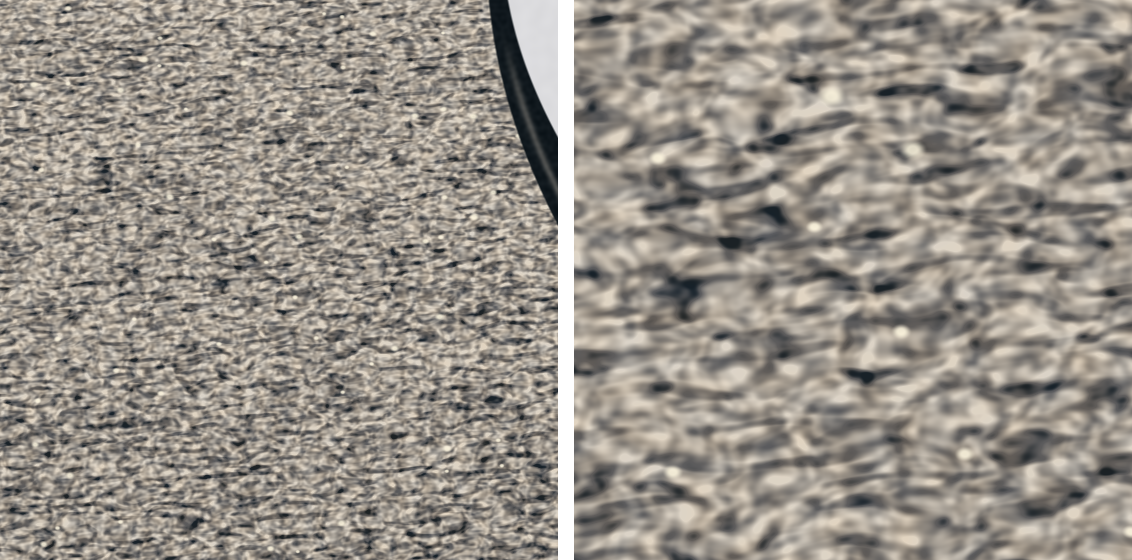
Left: the whole. Right: its middle third, enlarged.
Reproduce this texture procedurally as a WebGL 2 fragment shader.

```glsl
#version 300 es
precision highp float;
// Sunlit gritty ground with dark wavy streaks, glints and a curved dark rim at the upper right.

uniform vec2 u_resolution;
out vec4 fragColor;

// Ground palette, dark to light
const vec3 INK   = vec3(0.10, 0.13, 0.15);
const vec3 SLATE = vec3(0.37, 0.36, 0.355);
const vec3 SAND  = vec3(0.62, 0.59, 0.55);
const vec3 CREAM = vec3(0.87, 0.83, 0.77);
const vec3 GLINT = vec3(1.00, 0.97, 0.88);

// Rim and panel palette
const vec3 RIM_DARK  = vec3(0.06, 0.09, 0.11);
const vec3 RIM_SHEEN = vec3(0.36, 0.36, 0.35);
const vec3 PANEL     = vec3(0.86, 0.86, 0.87);

// Feature densities in cells per canvas height
const vec2 MOTTLE_FREQ = vec2(62.0, 92.0);
const vec2 FINE_FREQ   = vec2(112.0, 145.0);
const vec2 LONG_FREQ   = vec2(19.0, 84.0);
const vec2 SHORT_FREQ  = vec2(39.0, 76.0);
const vec2 PATCH_FREQ  = vec2(6.0, 11.0);
const float GLINT_FREQ = 22.0;

const float BASE_TONE    = 0.675;
const float MOTTLE_DEPTH = 0.30;
const float FINE_DEPTH   = 0.20;
const float LONG_DEPTH   = 0.27;
const float SHORT_DEPTH  = 0.22;
const float SLOPE        = 0.07;   // rise of the streaks to the right
const float GLINT_SHARE  = 0.10;
const float EDGE_SOFT    = 0.0025;

// Integer hash giving two values in 0..1
vec2 hash2(vec2 cell) {
    uvec2 v = uvec2(ivec2(cell) + 4096);
    v = v * 1664525u + 1013904223u;
    v.x += v.y * 1664525u;
    v.y += v.x * 1664525u;
    v ^= v >> 16u;
    v.x += v.y * 1664525u;
    v.y += v.x * 1664525u;
    v ^= v >> 16u;
    return vec2(v & 65535u) / 65535.0;
}

float cornerSlope(vec2 cell, vec2 offset) {
    float angle = 6.2832 * hash2(cell).x;
    return dot(vec2(cos(angle), sin(angle)), offset);
}

// Gradient noise, roughly -1..1
float gradientNoise(vec2 p) {
    vec2 i = floor(p), f = p - i;
    vec2 w = f * f * f * (f * (f * 6.0 - 15.0) + 10.0);
    vec2 e = vec2(1.0, 0.0);
    float low  = mix(cornerSlope(i, f), cornerSlope(i + e, f - e), w.x);
    float high = mix(cornerSlope(i + e.yx, f - e.yx), cornerSlope(i + 1.0, f - 1.0), w.x);
    return 1.4 * mix(low, high, w.y);
}

vec3 groundRamp(float tone) {
    vec3 c = mix(INK, SLATE, smoothstep(0.08, 0.38, tone));
    c = mix(c, SAND, clamp((tone - 0.38) / 0.24, 0.0, 1.0));
    return mix(c, CREAM, clamp((tone - 0.62) / 0.25, 0.0, 1.0));
}

// Scattered bright grains, one candidate per cell
float glints(vec2 p) {
    vec2 q = p * GLINT_FREQ, cell = floor(q);
    vec2 place = 0.25 + 0.5 * hash2(cell + 300.0);
    vec2 pick = hash2(cell + 700.0);
    float radius = mix(0.09, 0.19, pick.y);
    float d = length((q - cell - place) * vec2(0.85, 1.1));
    return step(pick.x, GLINT_SHARE) * (1.0 - smoothstep(0.25 * radius, radius, d));
}

vec3 ground(vec2 p) {
    // Tilt the grain, widen it slightly toward the bottom and make it wavy
    vec2 g = vec2(p.x, p.y + 0.1 * p.y * p.y - SLOPE * p.x);
    g.y += 0.005 * gradientNoise(g * vec2(15.0, 24.0) + 31.0);
    g.x += 0.006 * gradientNoise(g * vec2(30.0, 45.0) + 57.0);

    float patches = gradientNoise(g * PATCH_FREQ + 11.0);
    float density = 0.16 * patches + 0.12 * (0.5 - p.y);
    float longStreak  = gradientNoise(g * LONG_FREQ + 83.0) + density;
    float shortStreak = gradientNoise(g * SHORT_FREQ + 147.0) + density;

    float tone = BASE_TONE - 0.03 * patches;
    tone += MOTTLE_DEPTH * gradientNoise(g * MOTTLE_FREQ + 211.0);
    tone += FINE_DEPTH * gradientNoise(g * FINE_FREQ + 389.0);
    tone -= LONG_DEPTH * smoothstep(0.06, 0.55, longStreak);
    tone -= SHORT_DEPTH * smoothstep(0.06, 0.58, shortStreak);

    float warmth = gradientNoise(g * vec2(48.0, 60.0) + 503.0);
    vec3 c = groundRamp(tone) + 0.02 * warmth * vec3(1.0, 0.1, -1.0);
    return mix(c, GLINT, 0.85 * glints(p));
}

void main() {
    vec2 p = gl_FragCoord.xy / u_resolution.y;
    vec3 color = ground(p);

    // Curved rim: outer edge, sheen line and pale panel
    float drop = 1.0 - p.y;
    float soft = max(EDGE_SOFT, 1.0 / u_resolution.y);
    float outer = p.x - (0.873 + drop * (0.092 + 0.534 * drop));
    float inner = p.x - (0.907 + drop * (0.186 + 0.730 * drop));
    float sheenLine = (outer - 0.018 - 0.035 * drop) / 0.007;
    float sheen = exp(-sheenLine * sheenLine) * smoothstep(0.04, 0.20, drop);
    vec3 rim = mix(RIM_DARK, RIM_SHEEN, 0.8 * sheen);
    rim += 0.03 * gradientNoise(p * 90.0);
    color = mix(color, rim, smoothstep(-soft, soft, outer));
    color = mix(color, PANEL + 0.015 * gradientNoise(p * 40.0), smoothstep(-soft, soft, inner));

    fragColor = vec4(clamp(color, 0.0, 1.0), 1.0);
}
```
